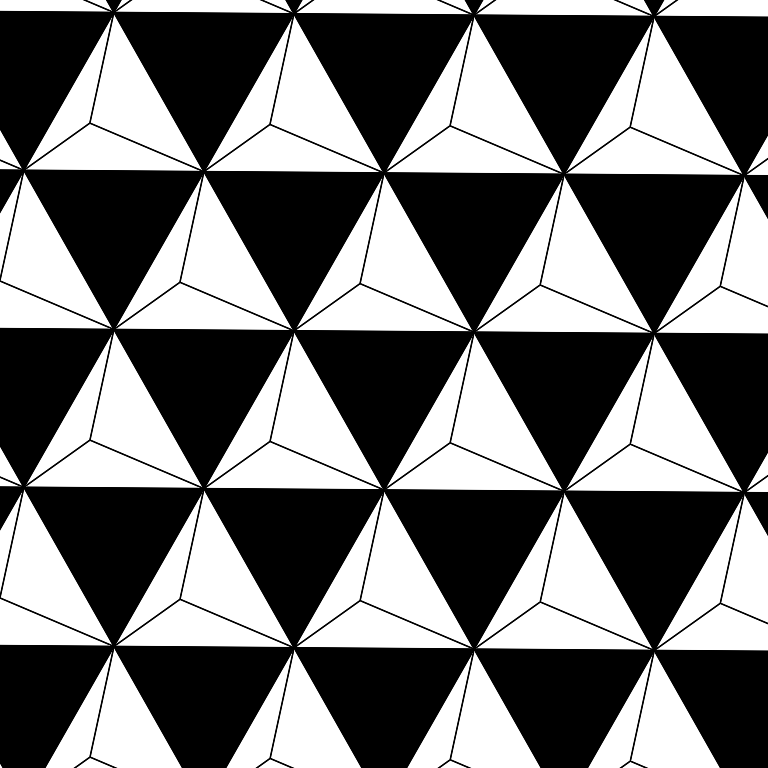
This pattern is drawn by a WebGL 2 fragment shader. Its source:

```glsl
#version 300 es
precision highp float;
// Slightly tilted lattice of black triangles and white triangles split by three thin spokes.

uniform vec2 u_resolution;
out vec4 fragColor;

float segmentDistance(vec2 p, vec2 a, vec2 b) {
    vec2 ab = b - a;
    return length(p - a - ab * clamp(dot(p - a, ab) / dot(ab, ab), 0.0, 1.0));
}

void main() {
    float side = min(u_resolution.x, u_resolution.y);
    float pixel = 1.0 / side;
    vec2 p = gl_FragCoord.xy / side;

    // Lattice steps: along a row, and down to the next row
    vec2 across = vec2(0.2345, -0.00175);
    vec2 down = vec2(-0.1172, -0.2055);
    mat2 lattice = mat2(across, down);
    vec2 cell = fract(inverse(lattice) * (p - vec2(0.5, 0.7748)));
    vec2 local = lattice * cell;

    // Corners of the white half of the cell, and its off-centre hub
    vec2 corners[3] = vec2[3](vec2(0.0), down, across + down);
    vec2 hub = vec2(-0.0312, -0.1441);

    // Nearest outline or spoke
    float lineDistance = 1.0;
    for (int i = 0; i < 3; i++) {
        float outline = segmentDistance(local, corners[i], corners[(i + 1) % 3]);
        float spoke = segmentDistance(local, corners[i], hub);
        lineDistance = min(lineDistance, min(outline, spoke));
    }

    // Lines stay at least a pixel wide so the edges remain smooth
    float halfWidth = max(0.0011, 0.5 * pixel);
    float white = smoothstep(-0.5 * pixel, 0.5 * pixel, lineDistance - halfWidth);
    white *= step(cell.x, cell.y);

    fragColor = vec4(vec3(white), 1.0);
}
```
